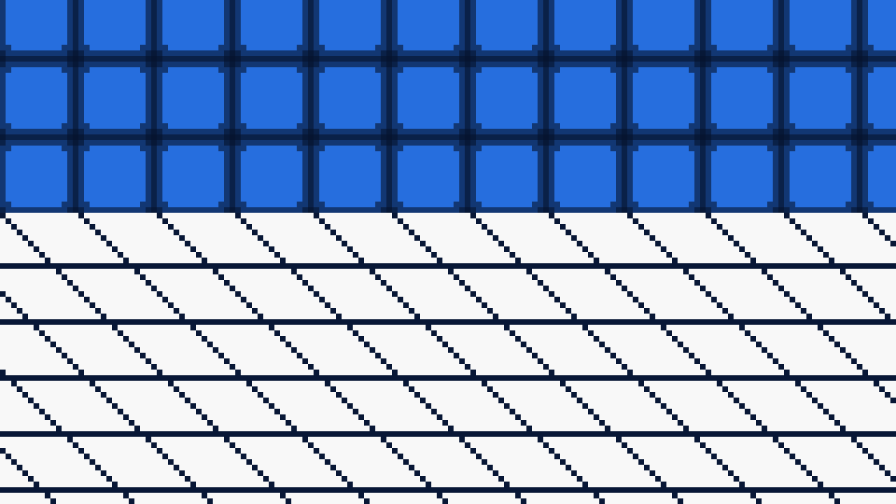
A WebGL 2 fragment shader for this pattern:

```glsl
#version 300 es
precision highp float;
// Blue glazed tiles with shaded grout above a white wall of slanted bricks,
// drawn on a coarse grid of square cells, 90 rows tall. Each cell is coloured
// by modular arithmetic, and edges are smoothed by averaging subsamples.

#define ROWS 90.0          // cells over the canvas height
#define TILE 14.0          // period of tiles and of slanted joints
#define WALL_TOP 38.0      // first row of the white wall, from the top
#define COURSE 10.0        // rows per brick course
#define SIDE_SHADE 0.60    // grout strength beside the seam
#define SEAM_SHADE 0.84    // grout strength on the seam
#define SAMPLES 5          // subsamples per axis
#define BLUE vec3(0.15, 0.43, 0.87)
#define NAVY vec3(0.02, 0.07, 0.17)
#define INK vec3(0.03, 0.09, 0.21)
#define WHITE vec3(0.973)

uniform vec2 u_resolution;
out vec4 fragColor;

// Distance in whole cells to the nearest seam of the tile grid.
vec2 seamDistance(vec2 cell) {
    vec2 seam = vec2(13.0, 10.0);
    return abs(mod(cell - seam + 0.5 * TILE, TILE) - 0.5 * TILE);
}

// Shade of a grout strip: strong on its seam, softer one cell away.
float groutShade(float d) {
    return d < 0.5 ? SEAM_SHADE : (d < 1.5 ? SIDE_SHADE : 0.0);
}

vec3 tileColor(vec2 cell) {
    vec2 d = seamDistance(cell);
    // Overlapping strips darken the crossings.
    float shade = 1.0 - (1.0 - groutShade(d.x)) * (1.0 - groutShade(d.y));
    // Notched tile corners.
    if (max(d.x, d.y) < 2.5) shade = max(shade, SIDE_SHADE);
    return mix(BLUE, NAVY, shade);
}

vec3 wallColor(vec2 cell) {
    float row = cell.y - WALL_TOP;
    bool bed = mod(row + 0.5, COURSE) > COURSE - 1.0;
    bool slant = mod(cell.x - row + 0.5, TILE) < 1.0;
    return bed || slant ? INK : WHITE;
}

vec3 cellColor(vec2 cell) {
    return cell.y < WALL_TOP ? tileColor(cell) : wallColor(cell);
}

void main() {
    float cellsPerPixel = ROWS / u_resolution.y;
    vec2 corner = gl_FragCoord.xy - 0.5;
    vec3 sum = vec3(0.0);
    // Box filter over the pixel area.
    for (int j = 0; j < SAMPLES; j++) {
        for (int i = 0; i < SAMPLES; i++) {
            vec2 p = corner + (vec2(i, j) + 0.5) / float(SAMPLES);
            p.y = u_resolution.y - p.y;
            sum += cellColor(floor(p * cellsPerPixel));
        }
    }
    fragColor = vec4(sum / float(SAMPLES * SAMPLES), 1.0);
}
```
